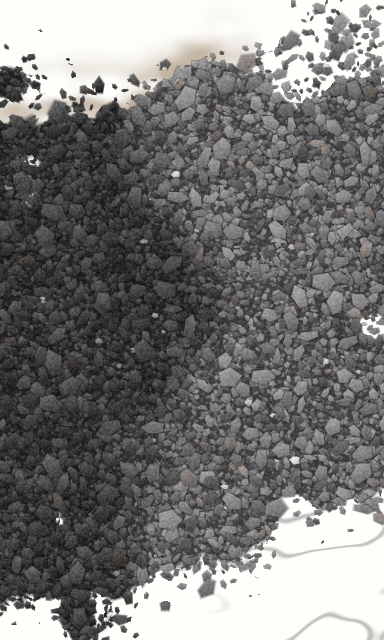
Write a Shadertoy shader that draws this texture.

```glsl
vec3 hash3(vec2 p) {
    vec3 h = fract(p.xyx * vec3(0.1031, 0.1030, 0.0973));
    h += dot(h, h.yzx + 33.33);
    return fract((h.xxy + h.yzz) * h.zyx);
}

float noise(vec2 p) {
    vec2 i = floor(p), f = fract(p);
    f = f * f * (3.0 - 2.0 * f);
    return mix(mix(hash3(i).x, hash3(i + vec2(1, 0)).x, f.x),
               mix(hash3(i + vec2(0, 1)).x, hash3(i + vec2(1, 1)).x, f.x), f.y);
}

// Two octaves, centred on zero
float rough(vec2 p) {
    return 0.65 * noise(p) + 0.35 * noise(mat2(1.6, 1.2, -1.2, 1.6) * p + 7.3) - 0.5;
}

float topEdge(float x) {
    return 0.81 + 0.02 * smoothstep(0.0, 0.12, x) + 0.065 * smoothstep(0.2, 0.33, x)
         - 0.055 * smoothstep(0.39, 0.46, x) + 0.03 * smoothstep(0.47, 0.53, x);
}

// Positive inside the heap, negative on the bare paper
float heap(vec2 p) {
    float bottom = 0.07 + 0.05 * smoothstep(0.18, 0.27, p.x)
                 + 0.095 * smoothstep(0.38, 0.45, p.x) + 0.025 * smoothstep(0.52, 0.6, p.x);
    float d = min(topEdge(p.x) - p.y, p.y - bottom);
    d = max(d, 0.022 - length((p - vec2(0.01, 0.866)) * vec2(0.7, 1.0)));
    d = max(d, 0.03 - length((p - vec2(0.13, 0.035)) * vec2(1.0, 0.6)));
    d = min(d, length((p - vec2(0.605, 0.485)) * vec2(0.4, 1.0)) - 0.016);
    d = min(d, length((p - vec2(0.055, 0.722)) * vec2(1.0, 0.5)) - 0.010);
    return min(d, length(p - vec2(0.09, 0.188)) - 0.009);
}

// Grey level of the heap: deep shade at left, even light at right
float heapLight(vec2 p) {
    float border = 0.21 + 0.13 * exp(-pow((p.y - 0.53) / 0.16, 2.0));
    float blotch = rough(p * 12.0);
    float lit = smoothstep(-0.07, 0.08, p.x - border + 0.1 * blotch);
    return mix(0.235, 0.43, lit) + 0.04 * blotch;
}

vec3 paper(vec2 p) {
    vec3 col = vec3(0.995, 0.995, 0.985);
    // Brown dust above the heap
    float above = p.y - topEdge(p.x);
    float dust = exp(-pow((above - 0.02) / 0.04, 2.0)) * smoothstep(0.42, 0.34, p.x);
    col = mix(col, vec3(0.76, 0.70, 0.63), dust * smoothstep(-0.25, 0.2, rough(p * vec2(14, 22))));
    // Creases below the heap
    float fold = abs(rough(p * mat2(9, 5, -6, 12)));
    float area = smoothstep(0.3, 0.46, p.x) * smoothstep(0.3, 0.2, p.y);
    return col - 0.25 * area * smoothstep(0.04, 0.0, fold);
}

// Distance to an irregular five-sided chip
float chip(vec2 q, float radius, float seed) {
    vec2 side = vec2(1, 0);
    float d = -1.0;
    for (int k = 0; k < 5; k++) {
        seed = fract(seed * 7.31 + 0.37);
        d = max(d, dot(q, side) - radius * (0.7 + 0.4 * seed));
        side = mat2(0.309, 0.951, -0.951, 0.309) * side;
    }
    return d;
}

void mainImage(out vec4 fragColor, in vec2 fragCoord) {
    vec2 p = fragCoord / iResolution.y;
    float soft = max(1.0 / iResolution.y, 0.0014);
    float light = heapLight(p);
    float grit = noise(p * 420.0) - 0.5;
    float edge = 0.045 * rough(p * 28.0);
    float inside = smoothstep(-0.006, 0.006, heap(p) + edge);
    vec3 col = vec3(light * 0.6 + 0.12 * grit);
    if (inside < 1.0) col = mix(paper(p), col, inside);

    // Coarse chips thin out in the fine area; strays lie on the paper
    float fine = smoothstep(0.2, 0.0, length((p - vec2(0.43, 0.42)) * vec2(1.0, 0.6)));
    float corner = smoothstep(0.36, 0.5, p.x) * smoothstep(0.78, 0.85, p.y);

    // Layers of chips, from fine to coarse, each on its own turned grid
    for (int layer = 0; layer < 5; layer++) {
        float n = float(layer), cell = 0.0105 * pow(1.33, n), turn = 0.4 + 1.1 * n;
        mat2 grid = mat2(cos(turn), sin(turn), -sin(turn), cos(turn));
        vec2 g = grid * p / cell + 50.0, id0 = floor(g - 0.5);
        for (int j = 0; j < 4; j++) {
            vec2 id = id0 + vec2(j % 2, j / 2);
            vec3 a = hash3(id + n * 47.0);
            vec2 offset = g - id - 0.5 - 0.5 * (a.xy - 0.5);
            if (a.z > 1.0 - n * (0.13 + 0.08 * fine) || dot(offset, offset) > 0.55) continue;

            vec3 b = hash3(id + n * 71.0 + 211.0);
            vec2 q = offset * cell * grid;
            float stray = mix(0.07, 0.2, corner) * pow(b.x, mix(7.0, 3.5, corner));
            if (heap(p - q) + edge + stray < 0.0) continue;

            float angle = 6.2832 * b.y, radius = cell * (0.28 + 0.17 * b.z);
            vec2 r = mat2(cos(angle), -sin(angle), sin(angle), cos(angle)) * q;
            float d = chip(r * vec2(0.8, 1.0 + 0.9 * a.x * a.x), radius, b.x);

            // Contact shadow, then the chip with a lit upper side
            col *= 1.0 - 0.3 * smoothstep(0.3 * radius, 0.0, d);
            float tone = light * (0.74 + 0.62 * b.z) + 0.13 * grit;
            tone += 0.07 * dot(q, vec2(-0.3, 0.95)) / radius;
            tone += 0.3 * step(0.985, b.y) * step(n, 1.0);
            vec3 tint = vec3(1.0, 0.99, 1.005) + vec3(0.05, 0.0, -0.05) * step(0.94, a.y);
            col = mix(col, tone * tint, smoothstep(soft, -soft, d));
        }
    }
    fragColor = vec4(clamp(col, 0.0, 1.0), 1.0);
}
```
